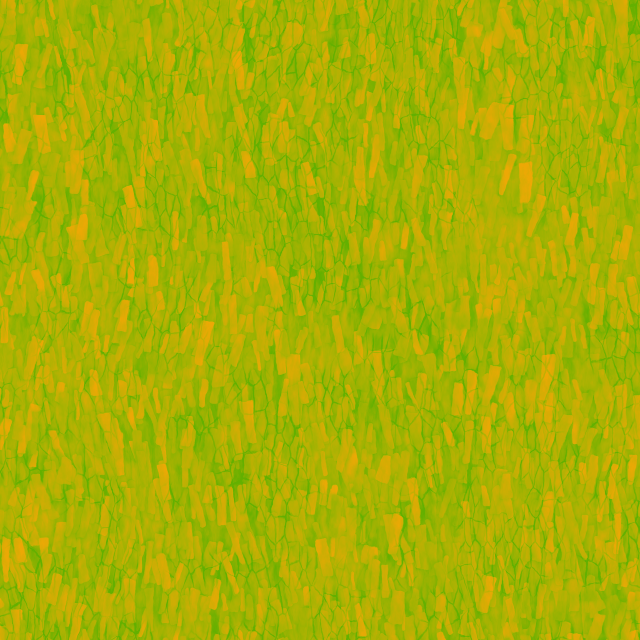
Write a WebGL 1 fragment shader that draws this texture map.

```glsl
precision highp float;

uniform vec2 u_resolution;

// Colours from deep furrow to raised plate
const vec3 FURROW = vec3(0.39, 0.69, 0.00);
const vec3 MIDDLE = vec3(0.67, 0.70, 0.01);
const vec3 RIDGE  = vec3(0.93, 0.66, 0.02);

// Sizes are fractions of the canvas
const vec2  SLAB_GRID    = vec2(31.0, 11.0);
const vec2  SLAB_HALF    = vec2(0.0075, 0.034);
const float SLAB_TILT    = 0.34;
const float SHADOW_WIDTH = 0.0035;
const float SHADOW_DEPTH = 0.30;
const vec2  CRACK_GRID   = vec2(62.0, 27.0);
const float CRACK_WIDTH  = 0.0022;
const float CRACK_DEPTH  = 0.34;
const float RAGGEDNESS   = 0.006;
const float GRAIN        = 0.42;
const float EDGE         = 0.0012;

float hash(vec2 p) {
  vec3 q = fract(p.xyx * 0.1031);
  q += dot(q, q.yzx + 33.33);
  return fract((q.x + q.y) * q.z);
}

vec2 hash2(vec2 p) {
  return vec2(hash(p), hash(p + vec2(37.2, 91.7)));
}

float noise(vec2 p) {
  vec2 i = floor(p), f = fract(p);
  f = f * f * (3.0 - 2.0 * f);
  return mix(mix(hash(i), hash(i + vec2(1.0, 0.0)), f.x),
             mix(hash(i + vec2(0.0, 1.0)), hash(i + 1.0), f.x), f.y);
}

float fbm(vec2 p) {
  float sum = 0.0, amp = 0.533;
  for (int i = 0; i < 4; i++) {
    sum += amp * noise(p);
    p = p * 2.03 + 17.3;
    amp *= 0.5;
  }
  return sum;
}

// Lays tilted, tapering slabs over the height h, each with a soft shadow
float addSlabs(float h, vec2 p, float scale, float seed) {
  vec2 grid = SLAB_GRID * scale;
  vec2 home = floor(p * grid);
  for (int j = -1; j <= 1; j++) {
    for (int i = -2; i <= 2; i++) {
      vec2 cell = home + vec2(float(i), float(j));
      vec2 key = cell + seed;
      vec2 shape = hash2(key + 5.3);
      vec2 d = p - (cell + hash2(key)) / grid;
      float angle = (hash(key + 11.9) - 0.5) * 2.0 * SLAB_TILT;
      float c = cos(angle), s = sin(angle);
      d = vec2(c * d.x - s * d.y, s * d.x + c * d.y);

      vec2 size = SLAB_HALF / scale * mix(vec2(0.65), vec2(1.35, 1.25), shape);
      float along = clamp(d.y / size.y, -1.0, 1.0);
      size.x *= 1.0 + 0.35 * along * (shape.y - 0.5) * 2.0;
      vec2 q = abs(d) - size + 0.003;
      float dist = length(max(q, 0.0)) + min(max(q.x, q.y), 0.0) - 0.003;

      float level = mix(0.42, 0.86, hash(key + 23.1));
      level += 0.13 * along * (shape.x - 0.3) + 0.05 * d.x / size.x;
      h *= 1.0 - SHADOW_DEPTH * exp(-max(dist, 0.0) / SHADOW_WIDTH);
      h = mix(h, level, 1.0 - smoothstep(-EDGE, EDGE, dist));
    }
  }
  return h;
}

// Distance, in canvas units, to the border of a stretched Voronoi cell
float crackDistance(vec2 p) {
  vec2 g = p * CRACK_GRID, home = floor(g);
  vec2 nearest = vec2(0.0);
  float best = 9.0;
  for (int j = -1; j <= 1; j++) {
    for (int i = -1; i <= 1; i++) {
      vec2 cell = home + vec2(float(i), float(j));
      vec2 r = cell + hash2(cell) - g;
      if (dot(r, r) < best) { best = dot(r, r); nearest = r; }
    }
  }
  float border = 1.0;
  for (int j = -2; j <= 2; j++) {
    for (int i = -2; i <= 2; i++) {
      vec2 cell = home + vec2(float(i), float(j));
      vec2 r = cell + hash2(cell) - g, gap = r - nearest;
      if (dot(gap, gap) > 0.0001) {
        float d = dot(0.5 * (r + nearest), gap) / length(gap * CRACK_GRID);
        border = min(border, d);
      }
    }
  }
  return border;
}

void main() {
  vec2 p = gl_FragCoord.xy / u_resolution;

  // Broad sway plus ragged outlines
  vec2 ragged = vec2(fbm(p * vec2(75.0, 50.0)), fbm(p * vec2(60.0, 70.0) + 40.0)) - 0.5;
  vec2 w = p + RAGGEDNESS * ragged * vec2(1.0, 1.6);
  w.x += 0.025 * (noise(p * vec2(7.0, 5.0)) - 0.5);

  // Fibrous ground below three generations of slabs
  float h = 0.42 + 0.9 * (fbm(w * vec2(70.0, 16.0) + 9.0) - 0.5);
  h = addSlabs(h, w, 1.0, 3.0);
  h = addSlabs(h, w, 1.7, 61.0);
  h = addSlabs(h, w, 1.15, 127.0);

  // Cracks that come and go
  float crack = 1.0 - smoothstep(0.0, CRACK_WIDTH, crackDistance(w));
  h -= CRACK_DEPTH * crack * smoothstep(0.3, 0.65, noise(p * vec2(30.0, 18.0) + 70.0));

  // Surface grain and slow drift of tone
  h += GRAIN * (fbm(w * vec2(130.0, 60.0) + 25.0) - 0.5);
  h += 0.14 * (noise(p * vec2(6.0, 4.0) + 50.0) - 0.5);
  h = clamp(h + 0.04, 0.0, 1.0);

  vec3 color = mix(FURROW, MIDDLE, smoothstep(0.0, 1.0, h * 2.0) * 0.3 + min(h * 2.0, 1.0) * 0.7);
  color = mix(color, RIDGE, max(h * 2.0 - 1.0, 0.0));
  gl_FragColor = vec4(color, 1.0);
}
```
